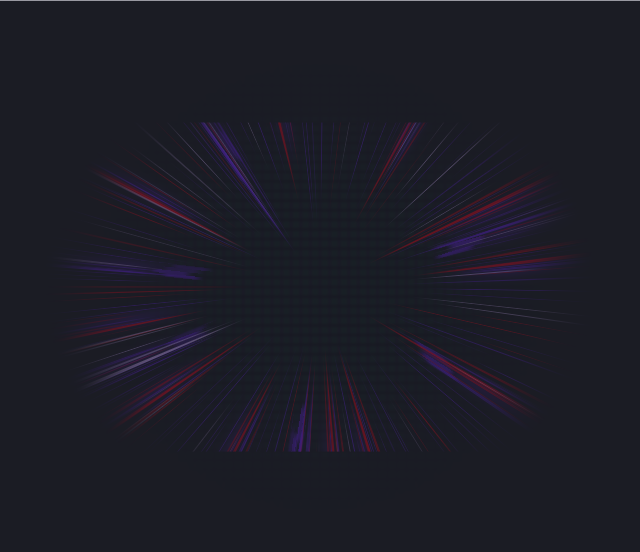
Reproduce this background procedurally as a Shadertoy shader.

```glsl
#define CENTER vec2(0.5, 0.48)
#define CLIP_HEIGHT 0.298
#define BURST_RADII vec2(0.485, 0.41)
#define GRID_RADII vec2(0.42, 0.42)
#define GRID_PITCH 0.0174
#define RAYS_PER_BUNDLE 9
#define FINE_RAYS 150
#define BASE vec3(0.104, 0.108, 0.142)
#define RED vec3(0.46, 0.07, 0.12)
#define VIOLET vec3(0.24, 0.12, 0.50)
#define SILVER vec3(0.46, 0.40, 0.56)

// Main directions: angle in degrees, inner radius, share of red
const vec3 BUNDLES[16] = vec3[16](
    vec3(25.6, 0.09, 1.0), vec3(18.2, 0.18, 0.3),
    vec3(6.9, 0.16, 0.9), vec3(-30.7, 0.09, 0.55),
    vec3(-73.4, 0.10, 1.0), vec3(-85.4, 0.10, 1.0),
    vec3(-97.0, 0.12, 0.1), vec3(-117.5, 0.14, 0.7),
    vec3(-145.7, 0.12, 0.9), vec3(-157.0, 0.14, 0.4),
    vec3(-168.5, 0.20, 0.8), vec3(175.4, 0.25, 0.0),
    vec3(152.8, 0.13, 0.9), vec3(125.5, 0.07, 0.3),
    vec3(104.0, 0.15, 1.0), vec3(61.3, 0.12, 0.6));

float hash(float n) {
    return fract(sin(n * 127.1 + 3.7) * 43758.5453);
}

// Position along (x) and across (y) a ray from the centre
vec2 rayFrame(vec2 p, float angle) {
    vec2 dir = vec2(cos(angle), sin(angle));
    return vec2(dot(p, dir), dir.x * p.y - dir.y * p.x);
}

// Wedge that starts as a point and widens outwards
float wedge(vec2 q, float inner, float outer, float slope, float pixel) {
    float halfWidth = max(q.x - inner, 0.0) * slope;
    float cover = clamp((halfWidth - abs(q.y)) / pixel + 0.7, 0.0, 1.0);
    float ends = smoothstep(inner, inner + 0.10, q.x)
               * (1.0 - smoothstep(outer - 0.12, outer, q.x));
    return cover * ends;
}

// Short band with streaks running along it
float patchGlow(vec2 q, float middle, float seed) {
    float lane = floor(q.y / 0.006);
    float shift = (hash(lane + seed) - 0.5) * 0.08;
    float lengthMask = 1.0 - smoothstep(0.02, 0.045, abs(q.x - middle - shift));
    float widthMask = 1.0 - smoothstep(0.009, 0.015, abs(q.y));
    return lengthMask * widthMask * (0.3 + 0.7 * hash(lane + seed + 5.0));
}

vec3 rayColor(float pick, float redShare, float seed) {
    if (pick < redShare) return RED;
    return mix(VIOLET, SILVER, step(0.62, hash(seed)));
}

// Faint cells split by soft dark lines
vec3 background(vec2 p) {
    vec2 wave = 0.5 + 0.5 * cos(6.28318 * p / GRID_PITCH);
    vec3 grid = vec3(0.096, 0.122, 0.146);
    grid = mix(grid, vec3(0.103, 0.101, 0.148), 0.75 * wave.x * wave.x);
    grid = mix(grid, vec3(0.090, 0.094, 0.130), 0.65 * wave.y * wave.y);
    float mask = 1.0 - smoothstep(0.3, 1.0, length(p / GRID_RADII));
    return mix(BASE, grid, mask);
}

void mainImage(out vec4 fragColor, in vec2 fragCoord) {
    float pixel = 1.0 / iResolution.y;
    vec2 p = (fragCoord - CENTER * iResolution.xy) * pixel;
    vec3 color = background(p);

    // Oval fade with flat top and bottom
    float burst = 1.0 - smoothstep(0.68, 1.04, length(p / BURST_RADII));
    burst *= clamp((CLIP_HEIGHT - abs(p.y)) / pixel + 0.5, 0.0, 1.0);

    // Fine rays all around
    for (int i = 0; i < FINE_RAYS; i++) {
        float id = float(i);
        float angle = (id + hash(id)) * 6.28318 / float(FINE_RAYS);
        float inner = mix(0.10, 0.30, hash(id + 210.0));
        float outer = inner + mix(0.2, 0.6, hash(id + 420.0));
        float slope = mix(0.0005, 0.005, pow(hash(id + 630.0), 3.0));
        float alpha = wedge(rayFrame(p, angle), inner, outer, slope, pixel);
        vec3 tint = rayColor(hash(id + 840.0), 0.22, id + 1250.0);
        color = mix(color, tint, alpha * burst * mix(0.25, 0.75, hash(id + 1050.0)));
    }

    // Bundles of strong rays, the first one on the bundle axis
    for (int b = 0; b < 16; b++) {
        float axis = radians(BUNDLES[b].x);
        float redShare = BUNDLES[b].z;
        float seed = float(b) * 17.0 + 1600.0;

        // Violet haze and a broken patch beside the axis
        vec2 q = rayFrame(p, axis - 0.03);
        float reach = smoothstep(0.2, 0.36, q.x);
        float haze = exp(-pow(q.y / 0.014, 2.0)) * reach * 0.22;
        float glow = patchGlow(q, 0.27, seed) * 0.6 * step(redShare, 0.58);
        color = mix(color, VIOLET, max(haze, glow) * burst);

        for (int k = 0; k < RAYS_PER_BUNDLE; k++) {
            float id = seed + float(k);
            float lead = k == 0 ? 1.0 : 0.0;
            float angle = axis + (hash(id) - 0.5) * 0.13 * (1.0 - lead);
            float inner = BUNDLES[b].y + 0.16 * hash(id + 300.0) * (1.0 - lead);
            float slope = mix(mix(0.001, 0.008, pow(hash(id + 600.0), 2.0)), 0.009, lead);
            float alpha = wedge(rayFrame(p, angle), inner, 0.72, slope, pixel);
            float pick = mix(hash(id + 900.0), 0.5, lead);
            vec3 tint = rayColor(pick, redShare * mix(0.6, 1.0, lead), id + 1200.0);
            color = mix(color, tint, alpha * burst * mix(0.5, 0.7, lead));
        }
    }

    // Thin light rule along the top edge
    float rule = smoothstep(0.998, 0.9988, fragCoord.y * pixel);
    color = mix(color, vec3(0.6, 0.6, 0.63), rule);
    fragColor = vec4(color, 1.0);
}
```
